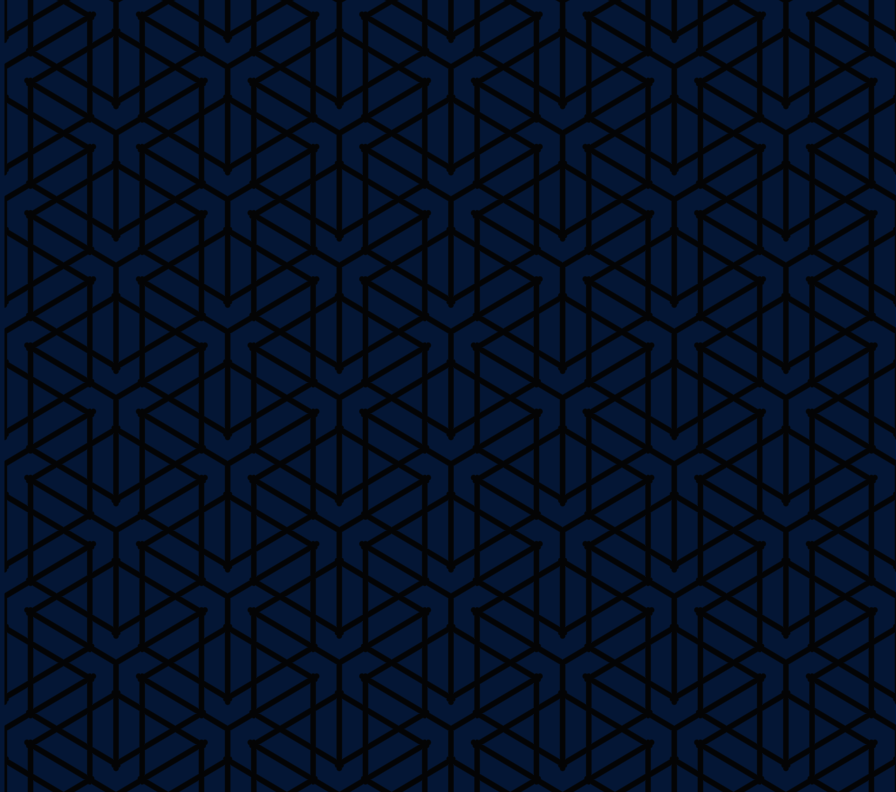
A Shadertoy shader for this pattern:

```glsl
// Interlocking three-armed line lattice in black on navy blue.

const vec3 NAVY = vec3(0.017, 0.087, 0.208);
const vec3 INK = vec3(0.016, 0.017, 0.020);
const float COLUMNS = 8.025;                // node columns across the canvas
const float ROWS = 5.983;                   // nodes down each column
const vec2 ANCHOR = vec2(0.5033, 0.5810);   // one node, as a share of the canvas
const float STROKE = 0.043;                 // line width, in row heights
const float RAIL = 0.203;                   // offset of the side rails from an arm
const float MARGIN = 0.005;                 // plain strip at the left edge
const float SOFTNESS = 0.9;                 // edge blur, in pixels
const float COLUMN_STEP = 0.8660254;        // column spacing of a unit triangular lattice

// Distance to a segment along t that repeats every unit; side is the offset across it.
float repeatedSegment(float side, float t, float start, float end) {
    float middle = 0.5 * (start + end);
    float along = abs(fract(t - middle + 0.5) - 0.5) - 0.5 * (end - start);
    return length(vec2(side, max(along, 0.0)));
}

// Distance to the downward arm of every node: a spine and two rails.
float armDistance(vec2 p) {
    float column = round(p.x / COLUMN_STEP);
    float side = p.x - column * COLUMN_STEP;
    float t = 0.5 * column - p.y;
    float spine = repeatedSegment(side, t, 0.0, 1.0 - RAIL);
    float rails = repeatedSegment(abs(side) - RAIL, t, 0.5 * RAIL, 1.0 - 0.5 * RAIL);
    return min(spine, rails);
}

// The three arms are copies turned by a third of a circle.
float latticeDistance(vec2 p) {
    const mat2 THIRD_TURN = mat2(-0.5, COLUMN_STEP, -COLUMN_STEP, -0.5);
    float d = 1.0;
    for (int i = 0; i < 3; i++) {
        d = min(d, armDistance(p));
        p = THIRD_TURN * p;
    }
    return d;
}

void mainImage(out vec4 fragColor, in vec2 fragCoord) {
    vec2 uv = fragCoord / iResolution.xy;
    vec2 p = (uv - ANCHOR) * vec2(COLUMNS * COLUMN_STEP, ROWS);

    // Soft-edged strokes
    float blur = SOFTNESS * ROWS / iResolution.y;
    float edge = latticeDistance(p) - 0.5 * STROKE;
    float ink = 1.0 - smoothstep(-blur, blur, edge);

    // Clip at the left margin
    float pixel = 1.0 / iResolution.x;
    ink *= smoothstep(MARGIN - pixel, MARGIN + pixel, uv.x);

    fragColor = vec4(mix(NAVY, INK, ink), 1.0);
}
```
